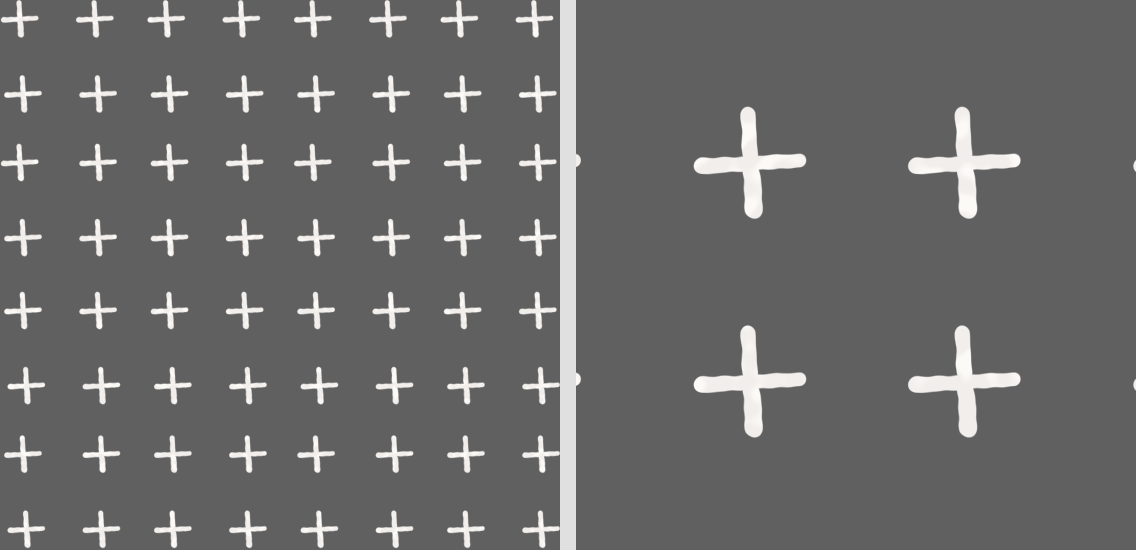
Left: the whole. Right: its middle third, enlarged.
Reproduce this pattern procedurally as a Shadertoy shader.

```glsl
const float COLUMNS_ACROSS = 7.642;
const vec2 FIRST_CENTRE = vec2(0.271, 0.259);
const float ROW_PITCH = 0.995;
const float ROW_DRIFT = 0.045;

vec2 hashGradient(vec2 cell) {
    vec2 h = vec2(dot(cell, vec2(127.1, 311.7)), dot(cell, vec2(269.5, 183.3)));
    return 2.0 * fract(sin(h) * 43758.5) - 1.0;
}

float gradientNoise(vec2 p) {
    vec2 i = floor(p), f = fract(p);
    vec2 u = f * f * f * (f * (f * 6.0 - 15.0) + 10.0);
    vec2 e = vec2(0.0, 1.0);
    float low = mix(dot(hashGradient(i), f),
                    dot(hashGradient(i + e.yx), f - e.yx), u.x);
    float high = mix(dot(hashGradient(i + e.xy), f - e.xy),
                     dot(hashGradient(i + e.yy), f - e.yy), u.x);
    return mix(low, high, u.y);
}

// Round-ended stroke whose radius changes from a to b
float taperedStroke(vec2 p, vec2 a, vec2 b, float radiusA, float radiusB) {
    vec2 ab = b - a;
    float t = clamp(dot(p - a, ab) / dot(ab, ab), 0.0, 1.0);
    return length(p - a - ab * t) - mix(radiusA, radiusB, t);
}

// Uneven spacing in blocks of four, each block drifting sideways
vec2 markCentre(vec2 id) {
    vec2 phase = mod(id, 4.0);
    float steps = floor(id.y / 4.0) + step(0.5, phase.y);
    if (phase.y == 2.0 && phase.x == 0.0) steps -= 1.0;
    float rowNudge = phase.y == 1.0 ? 0.03 : (phase.y == 2.0 ? -0.03 : 0.0);
    return vec2(id.x + 0.025 * mod(id.x, 2.0) + ROW_DRIFT * steps,
                id.y * ROW_PITCH + rowNudge);
}

float brushCross(vec2 p, float roughness) {
    float upright = taperedStroke(p, vec2(-0.011, -0.222), vec2(0.014, 0.217), 0.033, 0.039);
    float bar = taperedStroke(p, vec2(-0.222, 0.013), vec2(0.222, -0.012), 0.037, 0.031);
    return min(upright, bar) + roughness * gradientNoise(p * 15.0 + 3.7);
}

void mainImage(out vec4 fragColor, in vec2 fragCoord) {
    float pixel = COLUMNS_ACROSS / iResolution.x;
    vec2 p = vec2(fragCoord.x, iResolution.y - fragCoord.y) * pixel - FIRST_CENTRE;

    // Nearest mark and position within it
    vec2 id = floor(p / vec2(1.0, ROW_PITCH) + 0.5);
    vec2 local = p - markCentre(id);
    float coverage = 1.0 - smoothstep(-0.9 * pixel, 0.9 * pixel, brushCross(local, 0.012));

    // Uneven paint density
    vec3 ground = vec3(0.376);
    vec3 ivory = vec3(0.945, 0.935, 0.925);
    vec3 chalk = vec3(0.99, 0.98, 0.97);
    float density = gradientNoise(local * 9.0 + id * 5.3);
    vec3 paint = mix(ivory, chalk, smoothstep(-0.05, 0.25, density));

    fragColor = vec4(mix(ground, paint, coverage), 1.0);
}
```
